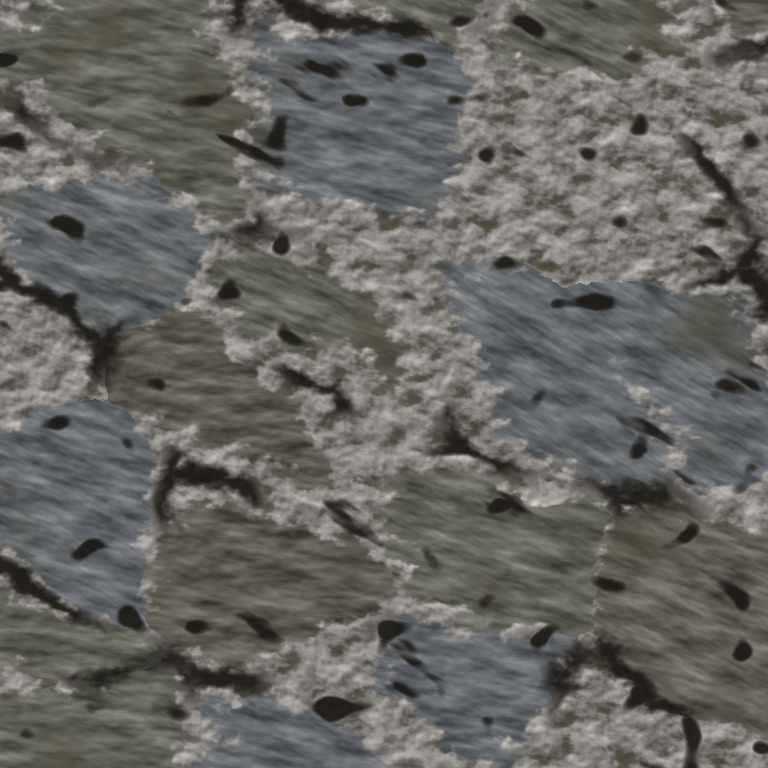
Give the GLSL for this texture, as a WebGL 2 fragment shader.

```glsl
#version 300 es
precision highp float;
// Weathered rubble wall: tilted stones bedded in lumpy pale mortar with dark crevices.

uniform vec2 u_resolution;
out vec4 fragColor;

const vec2  STONE_GRID    = vec2(3.1, 4.7);   // stones across and up the canvas
const float BED_TILT      = 0.36;             // downward slope to the right, radians
const float MORTAR_CELLS  = 0.22;             // share of cells filled with mortar
const float JOINT_WIDTH   = 0.09;
const float JOINT_VARIETY = 0.26;
const vec2  LUMP_FREQ     = vec2(25.0, 36.0);
const vec2  GRAIN_FREQ    = vec2(13.0, 42.0);
const vec2  LIGHT_STEP    = vec2(-0.003, 0.006);
const float CREVICE_DEPTH = 0.92;

const vec3 SLATE_BLUE  = vec3(0.385, 0.400, 0.415);
const vec3 OLIVE_GREY  = vec3(0.385, 0.385, 0.350);
const vec3 BROWN_GREY  = vec3(0.365, 0.345, 0.315);
const vec3 TAN_STONE   = vec3(0.470, 0.430, 0.355);
const vec3 MORTAR      = vec3(0.500, 0.485, 0.470);
const vec3 PALE_CRUST  = vec3(0.660, 0.655, 0.635);
const vec3 DAMP_STAIN  = vec3(0.300, 0.285, 0.225);
const vec3 DEEP_SHADOW = vec3(0.105, 0.095, 0.080);

vec2 hash2(vec2 cell) {
  uvec2 v = uvec2(ivec2(cell)) * uvec2(1597u, 3733u);
  uint n = (v.x ^ v.y) * 747796u + 28913u;
  n = (n ^ (n >> 15)) * 739397u;
  n = (n ^ (n >> 13)) * 277803u;
  n ^= n >> 16;
  return vec2(n & 65535u, n >> 16) / 65535.0;
}

vec2 gradientAt(vec2 cell) {
  float angle = 6.2832 * hash2(cell).x;
  return vec2(cos(angle), sin(angle));
}

float gradientNoise(vec2 p) {
  vec2 i = floor(p), f = p - i;
  vec2 u = f * f * f * (f * (f * 6.0 - 15.0) + 10.0);
  vec2 e = vec2(1.0, 0.0);
  float low  = mix(dot(gradientAt(i), f), dot(gradientAt(i + e), f - e), u.x);
  float high = mix(dot(gradientAt(i + e.yx), f - e.yx), dot(gradientAt(i + 1.0), f - 1.0), u.x);
  return 1.4 * mix(low, high, u.y);
}

float fbm(vec2 p) {
  float sum = 0.0, amp = 0.5;
  for (int k = 0; k < 4; k++) {
    sum += amp * gradientNoise(p);
    p = mat2(1.6, 1.0, -1.0, 1.6) * p + 17.3;
    amp *= 0.55;
  }
  return sum;
}

mat2 tilt(float a) { return mat2(cos(a), sin(a), -sin(a), cos(a)); }

// Returns the distance to the nearest cell border and the cell's id.
vec3 stoneCell(vec2 p) {
  vec2 base = floor(p), nearest = vec2(0.0), id = base;
  float best = 9.0, border = 9.0;
  for (int k = 0; k < 9; k++) {
    vec2 cell = base + vec2(k % 3, k / 3) - 1.0;
    vec2 toSeed = cell + 0.1 + 0.8 * hash2(cell + 71.0) - p;
    float d = dot(toSeed, toSeed);
    if (d < best) { best = d; nearest = toSeed; id = cell; }
  }
  for (int k = 0; k < 25; k++) {
    vec2 cell = id + vec2(k % 5, k / 5) - 2.0;
    if (cell == id) continue;
    vec2 toSeed = cell + 0.1 + 0.8 * hash2(cell + 71.0) - p;
    border = min(border, dot(0.5 * (nearest + toSeed), normalize(toSeed - nearest)));
  }
  return vec3(border, id);
}

vec3 stoneColour(float pick) {
  vec3 c = mix(SLATE_BLUE, OLIVE_GREY, smoothstep(0.20, 0.34, pick));
  c = mix(c, BROWN_GREY, smoothstep(0.58, 0.68, pick));
  return mix(c, TAN_STONE, smoothstep(0.88, 0.92, pick));
}

void main() {
  vec2 p = gl_FragCoord.xy / min(u_resolution.x, u_resolution.y);

  // Stone layout with ragged outlines
  vec2 ragged = p + 0.035 * vec2(gradientNoise(p * 6.0), gradientNoise(p * 6.0 + 40.0))
                  + 0.012 * vec2(fbm(p * 24.0), fbm(p * 24.0 + 60.0));
  vec3 cell = stoneCell(tilt(BED_TILT) * ragged * STONE_GRID + 20.0);
  vec2 pick = hash2(cell.yz + 7.0);

  // Surface relief, lit from above
  mat2 grainTilt = tilt(mix(0.05, 0.55, pick.y));
  float lumps = fbm(p * LUMP_FREQ);
  float lumpSlope = lumps - fbm((p + LIGHT_STEP) * LUMP_FREQ);
  float grain = fbm(grainTilt * p * GRAIN_FREQ);
  float grainSlope = grain - fbm(grainTilt * (p + LIGHT_STEP) * GRAIN_FREQ);
  float broad = gradientNoise(p * 3.2 + 9.0);

  // Stone and mortar
  float joint = JOINT_WIDTH + JOINT_VARIETY * broad + (hash2(cell.yz + 33.0).x < MORTAR_CELLS ? 0.6 : 0.0);
  float mortar = smoothstep(-0.03, 0.04, joint - cell.x + 0.16 * lumps);
  vec3 stone = stoneColour(pick.x) + 0.20 * grain + 0.14 * grainSlope + 0.08 * lumps;
  stone = mix(stone, DAMP_STAIN, 0.55 * smoothstep(0.02, 0.45, fbm(p * 5.0 + 30.0)));
  vec3 bed = MORTAR + 0.30 * lumps + 0.28 * lumpSlope;
  bed = mix(bed, PALE_CRUST, 0.6 * smoothstep(0.10, 0.42, fbm(p * 34.0 + 5.0)));
  bed = mix(bed, DAMP_STAIN, 0.75 * smoothstep(0.14, 0.42, -lumps));
  vec3 colour = mix(stone, bed, mortar);

  // Crevices under stones, slanting splits and small pits
  float open = smoothstep(0.02, 0.30, gradientNoise(p * 5.5 + 50.0) + 0.3 * lumps);
  float gap = open * smoothstep(0.085, 0.015, cell.x + 0.06 * lumps);
  float split = smoothstep(0.33, 0.50, fbm(tilt(BED_TILT + 0.15) * p * vec2(6.0, 17.0) + 80.0));
  float pit = smoothstep(0.50, 0.66, gradientNoise(p * vec2(15.0, 19.0) + 11.0) + 0.15 * lumps);
  float shadow = max(gap, max(split, pit));
  colour = mix(colour, DEEP_SHADOW, CREVICE_DEPTH * shadow);

  fragColor = vec4(clamp(colour, 0.0, 1.0), 1.0);
}
```
